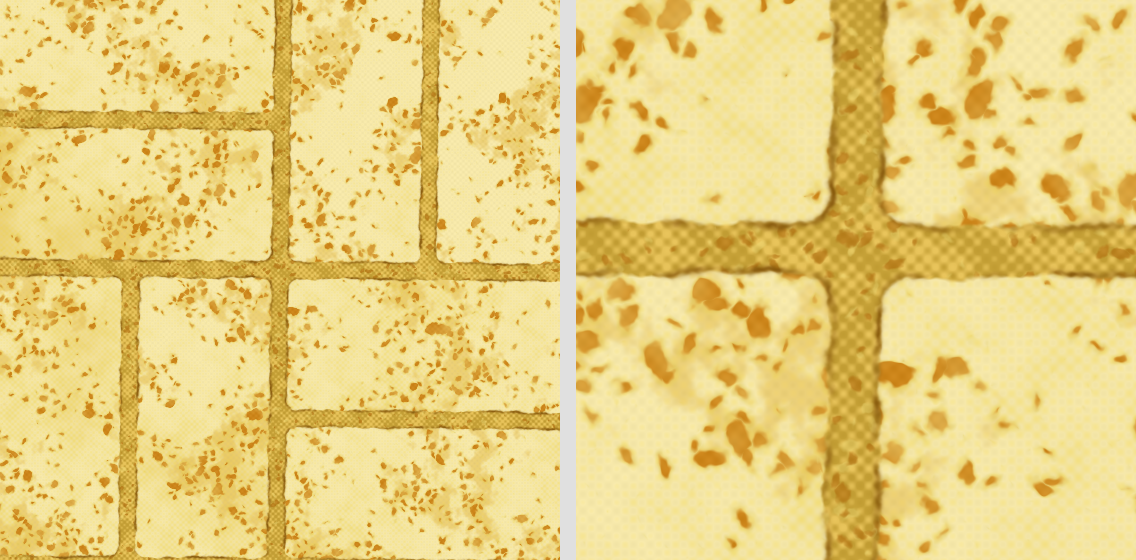
Left: the whole. Right: its middle third, enlarged.
Write a Shadertoy shader that draws this texture.

```glsl
const vec3 CREAM = vec3(0.965, 0.910, 0.665);
const vec3 STRAW = vec3(0.93, 0.85, 0.46);
const vec3 LEMON = vec3(0.89, 0.80, 0.28);
const vec3 TAN = vec3(0.90, 0.72, 0.38);
const vec3 OCHRE = vec3(0.86, 0.70, 0.24);
const vec3 RUST = vec3(0.80, 0.52, 0.10);
const vec3 UMBER = vec3(0.54, 0.36, 0.06);

const float BLOCK = 0.53;       // side of a pair of bricks
const float HALF_JOINT = 0.0155;
const float CORNER = 0.015;

vec2 hash2(vec2 p) {
    vec3 q = fract(p.xyx * vec3(0.1031, 0.1030, 0.0973));
    q += dot(q, q.yzx + 33.33);
    return fract((q.xx + q.yz) * q.zy);
}

mat2 rotation(float angle) {
    float c = cos(angle), s = sin(angle);
    return mat2(c, s, -s, c);
}

// Layered sines, roughly -1 to 1
float waves(vec2 p, float frequency) {
    float sum = 0.0, amplitude = 0.55;
    p *= frequency;
    for (int i = 0; i < 4; i++) {
        sum += amplitude * sin(p.x + 1.4 * sin(p.y + float(i)));
        p = rotation(1.1) * p * 1.83 + 2.7;
        amplitude *= 0.6;
    }
    return sum;
}

float roundedBox(vec2 p, vec2 halfSize, float radius) {
    vec2 q = abs(p) - halfSize + radius;
    return length(max(q, 0.0)) + min(max(q.x, q.y), 0.0) - radius;
}

// Distance to the nearest brick edge (negative inside), then the brick's id
vec3 basketWeave(vec2 p) {
    vec2 block = floor(p / BLOCK);
    vec2 local = p - block * BLOCK;
    bool upright = mod(block.x + block.y, 2.0) < 0.5;
    vec2 size = BLOCK * (upright ? vec2(0.5, 1.0) : vec2(1.0, 0.5));
    vec2 slot = floor(local / size);
    float edge = roundedBox(local - (slot + 0.5) * size, 0.5 * size - HALF_JOINT, CORNER);
    return vec3(edge, block * 2.0 + slot);
}

// Cellular flecks of random size, stretch and angle; negative inside
float flecks(vec2 p, float scale, float density) {
    vec2 q = p * scale;
    vec2 home = floor(q);
    float nearest = 1.0;
    for (int j = -1; j <= 1; j++)
    for (int i = -1; i <= 1; i++) {
        vec2 cell = home + vec2(i, j);
        vec2 spot = hash2(cell);
        vec2 trait = hash2(cell + 31.0);
        float presence = smoothstep(trait.x - 0.08, trait.x + 0.08, density);
        float radius = mix(-0.2, mix(0.14, 0.38, trait.y * trait.y), presence);
        vec2 offset = rotation(6.283 * trait.y) * (q - cell - spot);
        nearest = min(nearest, length(offset * vec2(0.8, 1.2)) - radius);
    }
    return nearest / scale;
}

float cover(float dist, float softness) {
    return 1.0 - smoothstep(-softness, softness, dist);
}

// Fine print screen with diagonal rows, -1 to 1
float printScreen(vec2 p, float pitch) {
    vec2 q = p * 6.283 / pitch;
    return sin(q.x) * sin(q.y);
}

vec3 brickColour(vec2 p, vec2 id, float screen, float soft) {
    vec2 seed = hash2(id + 20.0);
    vec2 q = p + seed * 9.0 + 4.0;

    // Clay tone, warmer toward the left and the foot
    float warmth = 0.48 - 0.5 * p.x - 0.2 * p.y + 0.3 * waves(q, 8.0) + 0.3 * (seed.x - 0.5);
    float mottle = 0.25 * waves(q, 75.0) + 0.45 * screen;
    vec3 colour = mix(CREAM, STRAW, clamp(warmth + 0.05 + mottle, 0.0, 1.2));
    colour = mix(colour, mix(TAN, LEMON, 0.35), 0.5 * smoothstep(0.2, 0.85, warmth));

    // Pitted stains gathered in clumps, with ragged outlines
    float clump = waves(q, 17.0);
    vec2 ragged = q + 0.0032 * vec2(waves(q.yx, 130.0), waves(q + 3.0, 130.0));
    float large = flecks(ragged, 34.0, 0.24 + 0.50 * clump);
    float small = flecks(ragged + 5.0, 62.0, 0.37 + 0.42 * clump);
    float stain = min(large, small);
    float strength = 0.82 + 0.4 * waves(q, 50.0);
    float haze = smoothstep(0.2, 0.9, clump + 0.55 * waves(q, 85.0));
    colour = mix(colour, mix(TAN, LEMON, 0.4), 0.6 * haze);
    colour = mix(colour, LEMON, 0.5 * cover(stain - 0.0025, 0.003));
    colour = mix(colour, TAN, 0.5 * cover(stain - 0.001, 0.002));
    return mix(colour, RUST, clamp(strength, 0.35, 1.0) * cover(stain, soft));
}

vec3 mortarColour(vec2 p, float screen, float soft) {
    vec2 ragged = p + 0.002 * vec2(waves(p, 210.0), waves(p.yx + 2.0, 210.0));
    float grain = flecks(ragged + 7.0, 80.0, 0.40 + 0.35 * waves(p, 32.0));
    float chalk = flecks(ragged + 3.0, 95.0, 0.35);
    float tone = 0.42 + 0.6 * waves(p, 85.0) + 0.55 * screen;
    vec3 colour = mix(OCHRE * 0.90, mix(LEMON, TAN, 0.6), clamp(tone, 0.0, 1.0));
    colour = mix(colour, STRAW, 0.45 * cover(chalk, soft));
    return mix(colour, mix(RUST, UMBER, 0.35), 0.75 * cover(grain, soft));
}

void mainImage(out vec4 fragColor, in vec2 fragCoord) {
    vec2 p = fragCoord / iResolution.xy;
    float soft = max(0.0014, 0.7 / iResolution.y);
    float screen = printScreen(p, 0.0100);

    // Slightly skewed laying around the central crossing
    vec2 laid = p - vec2(0.492 + 0.014 * p.y, 0.523 - 0.010 * p.x);
    vec3 weave = basketWeave(laid);
    float edge = weave.x + 0.0018 * waves(p, 38.0) + 0.0014 * waves(p, 150.0);

    vec3 brick = brickColour(p, weave.yz, screen, soft);
    vec3 mortar = mortarColour(p, screen, soft);
    vec3 colour = mix(mortar, brick, cover(edge, soft));

    // Broken dark rim where brick meets mortar
    float rim = exp(-pow((edge - 0.0012) / 0.0023, 2.0));
    float wear = clamp(0.36 + 0.5 * waves(p + 1.0, 30.0) + 0.45 * waves(p, 130.0), 0.0, 0.95);
    colour = mix(colour, UMBER, rim * wear);

    colour += 0.018 * screen;
    fragColor = vec4(clamp(colour, 0.0, 1.0), 1.0);
}
```
